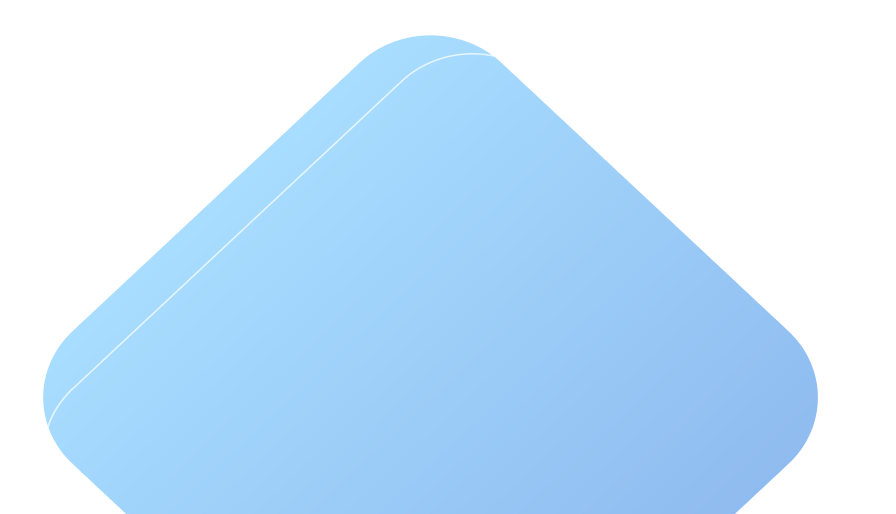
Reproduce this background procedurally as a WebGL 2 fragment shader.

```glsl
#version 300 es
precision highp float;
// A blue rounded diamond on white, cut off by the lower edge of the canvas.
// It is a rounded square turned 45 degrees and slightly flattened, filled with
// a diagonal gradient; a larger offset copy leaves a thin pale line inside it.

uniform vec2 u_resolution;
out vec4 fragColor;

// Lengths are fractions of the canvas width.
const vec2 CENTER = vec2(0.4805, 0.130);
const float FLATTEN = 0.935;
const float HALF_SIDE = 0.3385;
const float CORNER_RADIUS = 0.112;

const vec2 LINE_OFFSET = vec2(0.0469, -0.069);
const float LINE_HALF_SIDE = 0.3717;
const float LINE_HALF_WIDTH = 0.0009;
const float LINE_OPACITY = 0.72;

const vec3 BACKGROUND = vec3(1.0);
const vec3 LINE_COLOR = vec3(1.0);
const vec3 LIGHT_BLUE = vec3(0.658, 0.868, 1.0);
const vec3 DEEP_BLUE = vec3(0.562, 0.735, 0.940);

// Turn by 45 degrees: x runs to the lower right, y to the upper right.
vec2 toDiagonal(vec2 p) {
    return vec2(p.x - p.y, p.x + p.y) * inversesqrt(2.0);
}

float roundedSquare(vec2 p, float halfSide, float radius) {
    vec2 q = abs(p) - halfSide + radius;
    return length(max(q, 0.0)) + min(max(q.x, q.y), 0.0) - radius;
}

// Coverage of the region where the distance is negative, one pixel soft.
float coverage(float dist, float pixel) {
    return clamp(0.5 - dist / pixel, 0.0, 1.0);
}

void main() {
    vec2 p = gl_FragCoord.xy / u_resolution.x - CENTER;
    p.y /= FLATTEN;
    float pixel = 1.0 / u_resolution.x;

    vec2 d = toDiagonal(p);
    float diamond = roundedSquare(d, HALF_SIDE, CORNER_RADIUS);
    float inner = roundedSquare(toDiagonal(p - LINE_OFFSET), LINE_HALF_SIDE, CORNER_RADIUS);

    // Gradient across the diamond, from upper left to lower right
    float t = clamp(0.5 + 0.5 * d.x / HALF_SIDE, 0.0, 1.0);
    vec3 fill = mix(LIGHT_BLUE, DEEP_BLUE, t);

    // Pale contour, visible only inside the diamond
    float line = coverage(abs(inner) - LINE_HALF_WIDTH, pixel);
    fill = mix(fill, LINE_COLOR, line * LINE_OPACITY);

    fragColor = vec4(mix(BACKGROUND, fill, coverage(diamond, pixel)), 1.0);
}
```
